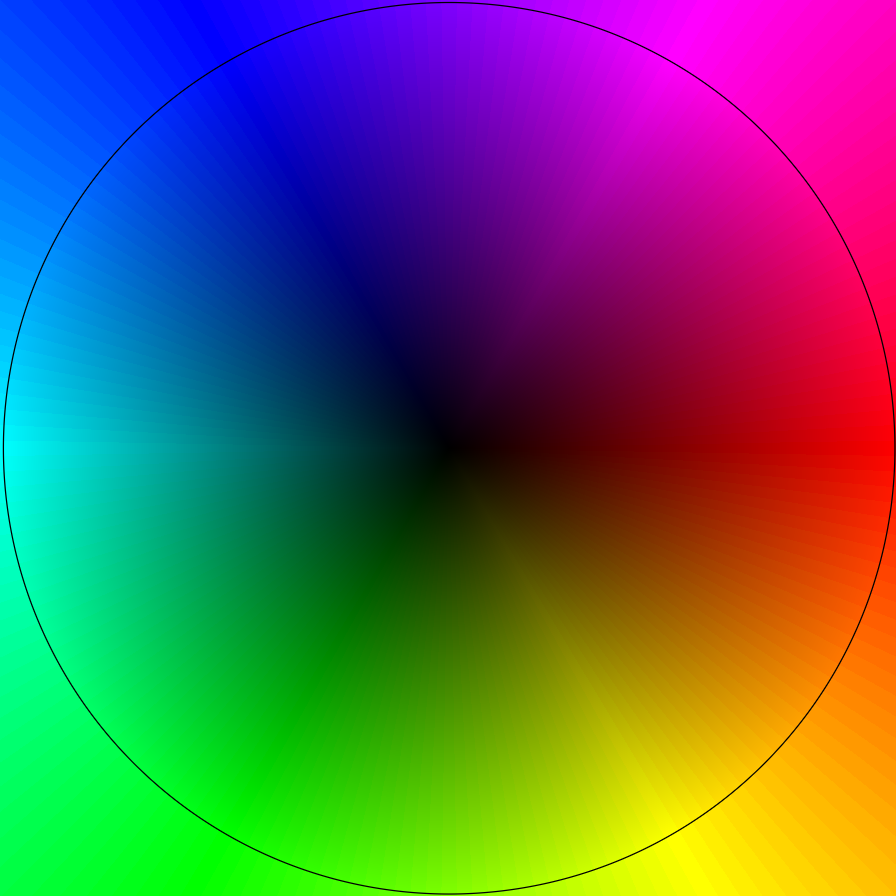
A WebGL 2 fragment shader for this background:

```glsl
#version 300 es
precision highp float;

uniform vec2 u_resolution;
out vec4 fragColor;

const float TAU = 6.2831853;
const vec2 WHEEL_CENTER = vec2(0.5013, 0.4997);
const float WHEEL_RADIUS = 0.4975;
const float RIM_HALF_WIDTH = 0.0007;
const float HUE_STEPS = 180.0;

// Fully saturated colour for a hue in turns
vec3 hueColor(float hue) {
    vec3 offset = fract(hue + vec3(0.0, 2.0, 1.0) / 3.0);
    return clamp(abs(offset * 6.0 - 3.0) - 1.0, 0.0, 1.0);
}

// Snap the hue to narrow angular sectors
float sectorHue(vec2 p, float steps) {
    float turn = -atan(p.y, p.x) / TAU;
    return floor(turn * steps + 0.5) / steps;
}

// Antialiased coverage of a thin ring
float ringMask(float dist, float radius, float halfWidth, float pixel) {
    float edge = abs(dist - radius) - halfWidth;
    return clamp(0.5 - edge / pixel, 0.0, 1.0);
}

void main() {
    float size = min(u_resolution.x, u_resolution.y);
    vec2 canvas = (gl_FragCoord.xy - 0.5 * u_resolution) / size + 0.5;
    vec2 p = canvas - WHEEL_CENTER;
    float dist = length(p);

    // Hue follows the angle, brightness grows to the rim
    float brightness = min(dist / WHEEL_RADIUS, 1.0);
    vec3 color = hueColor(sectorHue(p, HUE_STEPS)) * brightness;

    // Dark rim line
    float rim = ringMask(dist, WHEEL_RADIUS, RIM_HALF_WIDTH, 1.0 / size);
    fragColor = vec4(color * (1.0 - rim), 1.0);
}
```
